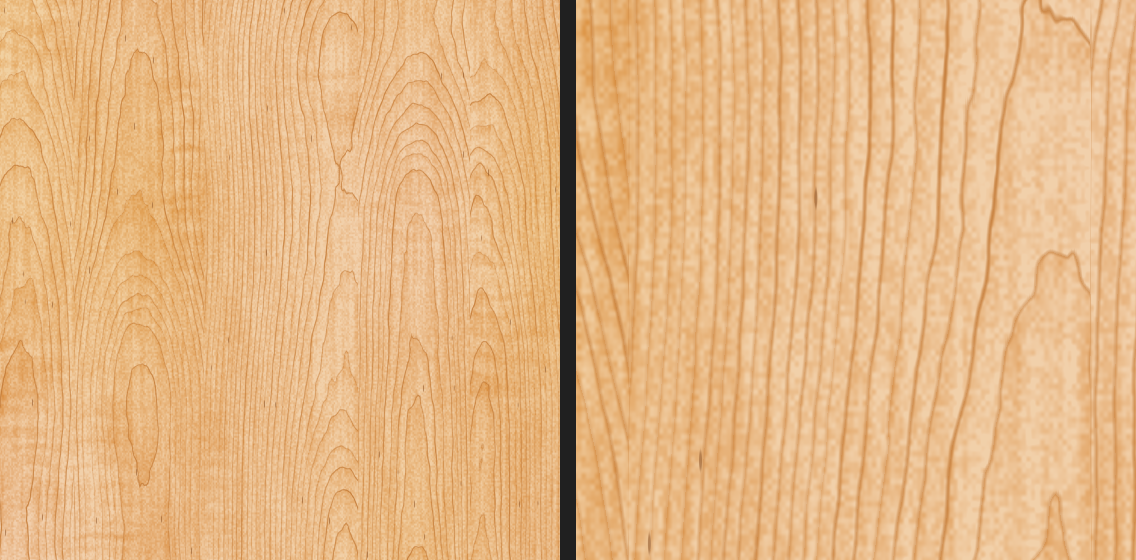
Left, the full canvas; right, a detail of the centre.
This texture is drawn by a Shadertoy shader. Its source:

```glsl
// Pale maple veneer: upright planks with cathedral arches and straight grain.
// Each plank cuts a cone of growth rings at a varying depth; the ring contours
// are drawn as fine lines over soft blotches, fibres, cross figure and grain.

const int SEAM_COUNT = 4;
const float SEAMS[4] = float[](0.132, 0.365, 0.640, 0.840);
const float HEARTS[5] = float[](0.030, 0.250, 0.612, 0.745, 0.857);

const vec3 DARK_WOOD = vec3(0.875, 0.610, 0.330);
const vec3 LIGHT_WOOD = vec3(0.935, 0.780, 0.600);
const vec3 RING_LINE = vec3(0.770, 0.490, 0.230);
const vec3 FLECK = vec3(0.550, 0.330, 0.160);

const float BASE_TONE = 0.77;
const float RING_DENSITY = 118.0;    // rings per canvas width
const float LINE_HALF_WIDTH = 0.0021;
const float LATEWOOD_SHADE = 0.42;
const float BLOTCH = 0.85;
const float FIBRE = 0.42;
const float GRAIN = 0.60;
const float CURL = 0.55;

float hash(vec2 p) {
    vec3 q = fract(vec3(p.xyx) * 0.1031);
    q += dot(q, q.yzx + 33.33);
    return fract((q.x + q.y) * q.z);
}

float noise(vec2 p) {
    vec2 cell = floor(p), f = fract(p);
    f = f * f * (3.0 - 2.0 * f);
    return mix(mix(hash(cell), hash(cell + vec2(1, 0)), f.x),
               mix(hash(cell + vec2(0, 1)), hash(cell + vec2(1, 1)), f.x), f.y);
}

float fbm(vec2 p) {
    float sum = 0.0, weight = 0.5;
    for (int i = 0; i < 4; i++) {
        sum += weight * noise(p);
        p = p * 2.03 + 17.7;
        weight *= 0.5;
    }
    return sum / 0.9375;
}

// Ring count at a point: distance to a wandering heart at a drifting depth.
float ringPhase(vec2 uv, float heart, float seed) {
    float wander = 0.022 * (noise(vec2(uv.y * 3.5, seed)) - 0.5);
    float sway = 0.010 * (noise(uv * vec2(9.0, 4.0) + seed) - 0.5);
    float depth = 0.022 + 0.075 * uv.y + 0.060 * noise(vec2(uv.y * 3.2, seed + 9.0));
    depth += 0.007 * (fbm(uv * vec2(26.0, 11.0) + seed) - 0.5);
    float radius = length(vec2(uv.x - heart + wander + sway, depth));
    radius += 0.0012 * (noise(uv * vec2(110.0, 38.0)) - 0.5);
    float phase = radius * RING_DENSITY;
    return phase + 0.9 * noise(vec2(phase * 0.6, seed));
}

// Short dark pores, thinly scattered.
float flecks(vec2 uv) {
    vec2 grid = uv * vec2(60.0, 34.0);
    vec2 cell = floor(grid);
    vec2 centre = 0.3 + 0.4 * vec2(hash(cell + 5.0), hash(cell + 11.0));
    vec2 offset = abs(fract(grid) - centre) / vec2(0.075, 0.28);
    return step(0.965, hash(cell)) * (1.0 - smoothstep(0.4, 1.0, length(offset)));
}

void mainImage(out vec4 fragColor, in vec2 fragCoord) {
    vec2 uv = fragCoord / iResolution.xy;

    int plank = 0;
    for (int i = 0; i < SEAM_COUNT; i++) plank += int(step(SEAMS[i], uv.x));
    float seed = float(plank) * 23.7 + 3.1;

    // Growth rings, with line width measured in canvas units
    float phase = ringPhase(uv, HEARTS[plank], seed);
    float slope = length(vec2(dFdx(phase), dFdy(phase))) * iResolution.y;
    slope = clamp(slope, 8.0, 220.0);
    float f = fract(phase);
    float lineDistance = min(f, 1.0 - f) / slope;
    float line = 1.0 - smoothstep(0.0, LINE_HALF_WIDTH, lineDistance);
    float ringStrength = mix(0.35, 1.0, hash(vec2(floor(phase + 0.5), seed)));
    float openness = 1.0 - smoothstep(45.0, 125.0, slope);
    line *= ringStrength * mix(0.50, 0.85, openness);
    line *= 0.65 + 0.5 * noise(uv * vec2(40.0, 16.0) + 3.0);

    // Tone: blotches, late wood, fibres, cross figure and surface grain
    float tone = BASE_TONE + 0.16 * (hash(vec2(seed, 2.0)) - 0.5);
    tone += BLOTCH * (fbm(uv * vec2(7.0, 3.2) + 4.0) - 0.5);
    tone -= LATEWOOD_SHADE * exp(-4.0 * (1.0 - f)) * mix(0.7, 1.1, openness);
    tone += FIBRE * (noise(uv * vec2(230.0, 9.0)) - 0.5);
    tone += GRAIN * (noise(uv * vec2(370.0, 300.0)) - 0.5);
    float curlPatch = smoothstep(0.45, 0.80, noise(uv * vec2(6.5, 3.0) + seed));
    float curlBend = 2.5 * noise(uv * vec2(18.0, 8.0));
    tone += CURL * curlPatch * (noise(vec2(uv.x * 15.0, uv.y * 85.0 + curlBend)) - 0.5);

    // Colour, with slow drift between pink and yellow
    vec3 colour = mix(DARK_WOOD, LIGHT_WOOD, clamp(tone, -0.25, 1.2));
    colour.b += 0.07 * (noise(uv * vec2(4.0, 1.6) + 8.0) - 0.5);
    colour = mix(colour, RING_LINE, clamp(line, 0.0, 0.9));
    colour = mix(colour, FLECK, 0.55 * flecks(uv));
    fragColor = vec4(colour, 1.0);
}
```
